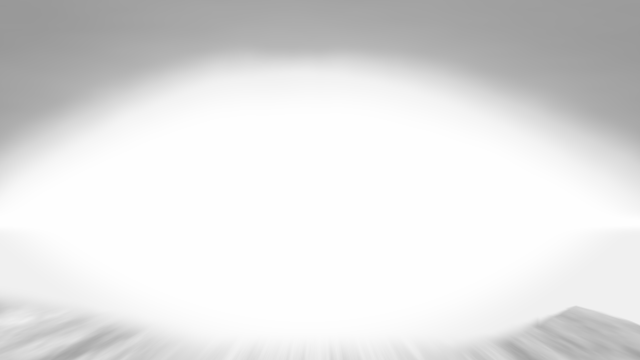
A WebGL 2 fragment shader for this background:

```glsl
#version 300 es
precision highp float;

uniform vec2 u_resolution;
out vec4 outColor;

const float HORIZON = 0.381;

float hash(vec2 cell) {
    return fract(sin(dot(cell, vec2(127.1, 311.7))) * 43758.5);
}

float valueNoise(vec2 p) {
    vec2 cell = floor(p);
    vec2 f = fract(p);
    f = f * f * (3.0 - 2.0 * f);
    float low = mix(hash(cell), hash(cell + vec2(1.0, 0.0)), f.x);
    float high = mix(hash(cell + vec2(0.0, 1.0)), hash(cell + 1.0), f.x);
    return mix(low, high, f.y);
}

float fbm(vec2 p) {
    float sum = 0.0;
    float weight = 0.5;
    for (int i = 0; i < 4; i++) {
        sum += weight * valueNoise(p);
        p = p * 2.0 + 7.3;
        weight *= 0.5;
    }
    return sum;
}

// Height of a parabolic arch with its own slope on each side
float arch(float x, float center, float top, float leftBend, float rightBend) {
    float dx = x - center;
    return top - (dx < 0.0 ? leftBend : rightBend) * dx * dx;
}

// Grey clouds, a pale halo and a white core above the horizon
float skyShade(vec2 uv) {
    float ripple = 0.025 * (fbm(uv * vec2(9.0, 5.0)) - 0.47);
    float domeGap = uv.y - arch(uv.x, 0.45, 0.835, 1.5, 1.0) + ripple;
    float coreGap = uv.y - arch(uv.x, 0.47, 0.715, 1.4, 1.28) + ripple;
    float side = abs(uv.x - 0.46);

    float cloud = 0.595 + 0.16 * exp(-7.0 * max(domeGap, 0.0));
    cloud += 0.05 * (fbm(uv * vec2(4.0, 9.0) + 3.0) - 0.47);
    float halo = mix(0.995, 0.925, smoothstep(-0.04, 0.14, coreGap));
    float softness = 0.04 + 0.13 * side;
    return mix(halo, cloud, smoothstep(-softness, softness, domeGap));
}

// Rays that spread over the ground from a point on the horizon
float groundRays(vec2 uv, float aspect) {
    vec2 ray = (uv - vec2(0.5, HORIZON)) * vec2(aspect, 1.0);
    float angle = atan(ray.x, -ray.y);
    return fbm(vec2(angle * 22.0, length(ray) * 5.0));
}

// Pale haze below the horizon, with streaked ground in the corners
float groundShade(vec2 uv, float aspect) {
    float dx = uv.x - 0.48;
    float depth = 0.09 + 1.6 * dx * dx - uv.y;
    float haze = mix(0.995, 0.94, smoothstep(-0.03, 0.16, depth));

    float rays = groundRays(uv, aspect);
    float leftTop = 0.21 - 0.35 * uv.x;
    float rightTop = 0.155 - 0.5 * abs(uv.x - 0.9);
    bool onLeft = uv.x < 0.5;
    float top = onLeft ? leftTop : max(rightTop, 0.13 - 0.7 * abs(uv.x - 0.84));
    float blur = onLeft ? 0.08 : mix(0.06, 0.008, smoothstep(0.78, 0.9, uv.x));
    float cover = smoothstep(0.0, blur, top - uv.y + 0.03 * (rays - 0.47));
    cover *= smoothstep(0.12, 0.36, abs(dx));

    float soil = 0.83 + 0.42 * (rays - 0.5);
    soil -= 0.06 * smoothstep(0.12, 0.0, uv.y);
    float shade = mix(haze, soil, cover);
    float fringe = smoothstep(0.08, -0.02, uv.y);
    return shade - 0.16 * fringe * rays * (1.0 - cover);
}

void main() {
    vec2 uv = gl_FragCoord.xy / u_resolution;
    float aspect = u_resolution.x / u_resolution.y;

    float aboveGround = smoothstep(HORIZON - 0.02, HORIZON + 0.02, uv.y);
    float shade = mix(groundShade(uv, aspect), skyShade(uv), aboveGround);

    // Thin bright flare along the horizon
    float offset = (uv.y - HORIZON) / 0.02;
    shade = mix(shade, 1.0, exp(-offset * offset));

    outColor = vec4(vec3(clamp(shade, 0.0, 0.995)), 1.0);
}
```
